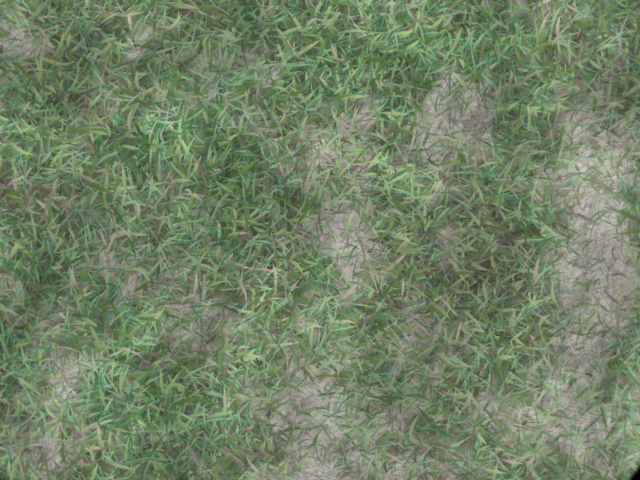
Write a Shadertoy shader that draws this texture.

```glsl
// Worn lawn: tangled soft grass blades over pale, patchy bare soil.

vec4 rand4(vec2 c) {
    vec4 q = fract(c.xyxy * vec4(.1031, .1030, .0973, .1099));
    q += dot(q, q.wzxy + 33.33);
    return fract((q.xxyz + q.yzzw) * q.zywx);
}

// Cellular noise: distance to the nearest scattered point.
float cells(vec2 p) {
    vec2 id = floor(p);
    float nearest = 2.;
    for (int y = -1; y <= 1; y++)
    for (int x = -1; x <= 1; x++) {
        vec2 c = id + vec2(x, y);
        nearest = min(nearest, length(c + rand4(c + 90.).xy - p));
    }
    return nearest;
}

// Layered, folded sines, roughly -1 to 1.
float waves(vec2 p) {
    float sum = 0., amp = .6;
    for (int i = 0; i < 5; i++) {
        p = mat2(.8, -.6, .6, .8) * p * 1.7 + sin(p.yx * 1.2 + float(i));
        sum += amp * sin(p.x) * sin(p.y);
        amp *= .7;
    }
    return sum;
}

float blob(vec2 p, vec2 centre, vec2 size) {
    vec2 d = (p - centre) / size;
    return exp(-dot(d, d));
}

// 0 in lush grass, 1 on bare soil.
float bareness(vec2 p) {
    float worn = .27 + .28 * waves(p * vec2(4.5, 3.5) + 3.) + .36 * waves(p * 10. + 5.);
    worn += .15 * (p.x - .67) - .2 * (p.y - .5);
    worn += .5 * blob(p, vec2(.68, .42), vec2(.09, .17));
    worn += .55 * blob(p, vec2(1.25, .5), vec2(.12, .22));
    worn += .4 * blob(p, vec2(.95, .76), vec2(.08, .1));
    worn += .4 * blob(p, vec2(.28, .46), vec2(.18, .07));
    worn += .3 * blob(p, vec2(.7, .08), vec2(.1, .1));
    worn += .35 * blob(p, vec2(.17, .11), vec2(.1, .06));
    return smoothstep(.05, 1.15, worn);
}

vec3 soil(vec2 p, float bare) {
    float crumbs = cells(p * vec2(45., 60.) + waves(p * 30.));
    float flecks = cells(p * vec2(80., 115.) + .8 * waves(p * 70.) + 7.);
    float tone = clamp(1. - .6 * crumbs * crumbs - .7 * flecks * flecks + .3 * waves(p * 24.), 0., 1.2);
    vec3 dry = mix(vec3(.37, .33, .30), vec3(.68, .66, .64), tone);
    vec3 shade = mix(vec3(.20, .24, .18), vec3(.40, .38, .34), tone);
    return mix(shade, dry, smoothstep(0., .7, bare));
}

vec3 bladeColor(vec4 r, float height, float bare) {
    float tone = clamp(.35 * height + .95 * r.x - .08, 0., 1.);
    vec3 c = mix(vec3(.20, .29, .18), vec3(.32, .465, .30), smoothstep(0., .45, tone));
    c = mix(c, vec3(.53, .66, .51), smoothstep(.42, 1., tone));
    c += (r.y - .5) * vec3(.11, .01, -.09);
    vec3 straw = mix(vec3(.40, .36, .32), vec3(.70, .67, .60), r.x);
    return mix(c, straw, smoothstep(.80, .92, r.z + .3 * bare) * .85);
}

void mainImage(out vec4 fragColor, in vec2 fragCoord) {
    vec2 p = fragCoord / iResolution.y;
    float bare = bareness(p);
    float clump = waves(p * 6. + 11.);
    vec3 col = soil(p, bare);

    // Lens softness grows away from the middle.
    vec2 lens = p - vec2(.655, .525);
    float soft = max(.0023 + .0016 * dot(lens, lens), .8 / iResolution.y);
    float lean = .65 + .5 * sin(p.x * 4. + 2. * sin(p.y * 5.));

    // Overlapping layers of bent, tapered blades.
    const float LAYERS = 16.;
    for (float layer = 0.; layer < LAYERS; layer++) {
        vec2 g = p / .037 + layer * vec2(3.37, 7.61) + 20.;
        for (int y = -1; y <= 1; y++)
        for (int x = -1; x <= 1; x++) {
            vec2 id = floor(g) + vec2(x, y);
            vec4 r = rand4(id + layer * 31.);
            vec4 tint = rand4(id + layer * 17. + 140.);
            vec2 d = (g - id - r.xy) * .037;
            float angle = lean + (r.z - .5) * 2.9;
            float ca = cos(angle), sa = sin(angle);
            d = mat2(ca, -sa, sa, ca) * d;

            float along = d.x / mix(.012, .036, r.w);
            d.y += (tint.w - .5) * .012 * along * along;
            float halfWidth = mix(.0017, .0045, tint.y * tint.y) * (1. - .3 * bare);
            halfWidth = halfWidth * (1. - along * along) * (1. - .3 * along) - .0003;
            float cover = smoothstep(soft, -soft, abs(d.y) - halfWidth);
            cover *= smoothstep(1., .8, abs(along));
            cover *= smoothstep(-.15, .15, tint.w - bare * .82 + .08);

            vec3 blade = bladeColor(tint, layer / LAYERS, bare);
            blade *= 1. + .12 * along + 14. * d.y;
            col = mix(col, blade, cover * (.97 - .2 * bare));
        }
    }

    // Broad light and shade, and the dark lens rim in the lower corners.
    col *= 1. + .2 * clump * (1. - .4 * bare) + .07 * bare;
    col += .018 * waves(p * 5. + 31.) * vec3(1., -.7, .5);
    col = mix(col, vec3(.60, .61, .58), .03 + .12 * bare);
    col *= 1. - smoothstep(.833, .847, length(lens));
    fragColor = vec4(clamp(col, 0., 1.), 1.);
}
```
